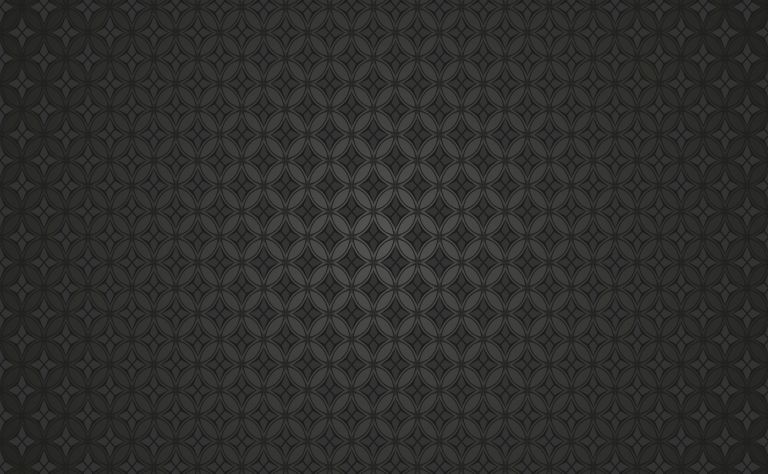
This pattern is drawn by a Shadertoy shader. Its source:

```glsl
// Dark damask of four-petal stars in fine rounded loops, with lenses between, lit from the middle.

const vec2 HALF_CELL = vec2(0.04635, 0.0539); // star centre to lattice node, in canvas heights
const vec2 STAR_OFFSET = vec2(-0.022, 0.0);   // shift of the lattice from the canvas centre
const float LIGHT_RADIUS = 0.92;

const vec3 GLOW = vec3(0.335, 0.335, 0.327);
const vec3 SHADE = vec3(0.140, 0.140, 0.130);
const vec3 GROOVE = vec3(0.114, 0.114, 0.108);
const vec3 PETAL = vec3(0.200, 0.200, 0.202);

// Soft coverage of the region where d is negative
float fill(float d, float pixel) {
    return clamp(0.5 - d / pixel, 0.0, 1.0);
}

float smoothMax(float a, float b, float k) {
    float h = max(k - abs(a - b), 0.0) / k;
    return max(a, b) + 0.25 * h * h * k;
}

// Folds a checkered lattice of stars into one eighth of a diamond cell
vec2 foldCell(vec2 p) {
    vec2 a = abs(p - 2.0 * round(0.5 * p));
    if (a.x + a.y > 1.0) a = 1.0 - a;
    return a.x > a.y ? a : a.yx;
}

// Depth inside the circle of the neighbouring star
float lensDepth(vec2 a, vec2 neighbour) {
    return 1.0 - length(neighbour - a);
}

// Concave loop around a star, rounded where it nears the nodes
float loopDistance(vec2 a, float rounding) {
    return smoothMax(lensDepth(a, vec2(1.0)), lensDepth(a, vec2(1.0, -1.0)), rounding);
}

// Outer slope of a kite petal that points along the x axis
float petalSlope(vec2 a, float tip) {
    return dot(a - vec2(tip, 0.0), vec2(0.430, 0.903));
}

// Distance past the diagonal gap between two petals
float petalGap(vec2 a, float gap) {
    return (a.y - a.x) * 0.7071 + gap;
}

void mainImage(out vec4 fragColor, in vec2 fragCoord) {
    vec2 uv = (fragCoord - 0.5 * iResolution.xy) / iResolution.y;
    float pixel = 1.0 / (iResolution.y * 0.5 * (HALF_CELL.x + HALF_CELL.y));
    vec2 cell = foldCell((uv - STAR_OFFSET) / HALF_CELL);

    // Broad light fading towards the sides and corners
    float falloff = clamp(length(uv) / LIGHT_RADIUS, 0.0, 1.0);
    vec3 ground = mix(GLOW, SHADE, pow(falloff, 0.75));

    // Dark bed of the star
    float loopEdge = loopDistance(cell, 0.25);
    float slope = petalSlope(cell, 0.63);
    float bed = min(loopEdge + 0.008, slope - 0.03);
    vec3 color = mix(ground, GROOVE, fill(bed, pixel));

    // Thin outer groove, leaving a pale strand around the bed
    float groove = abs(loopEdge - 0.076) - 0.022;
    color = mix(color, GROOVE, 0.9 * fill(groove, pixel));

    // Four kite petals
    float petal = max(slope, petalGap(cell, 0.030));
    color = mix(color, PETAL, fill(petal, pixel));

    fragColor = vec4(color, 1.0);
}
```
